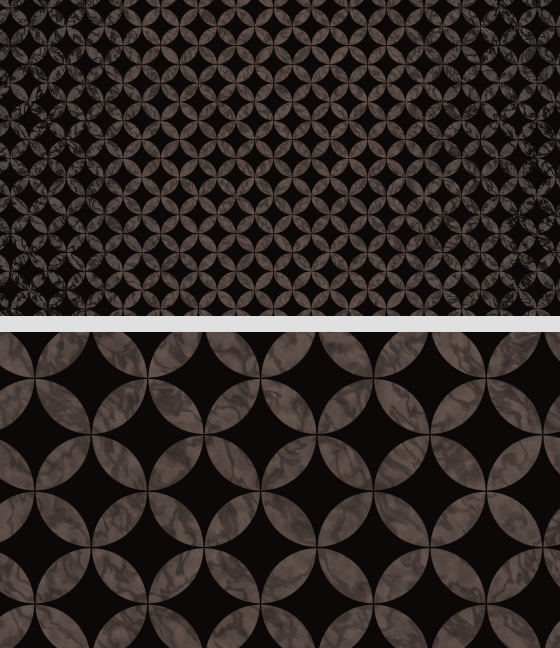
Top, the full canvas; bottom, a detail of the centre.
A WebGL 1 fragment shader for this pattern:

```glsl
precision highp float;
// Interlocking circles forming rows of pointed petals on near-black. Each petal
// is the overlap of two discs found by folding the plane; layered noise gives a
// crumpled stone surface, more creased and greyer toward the left and right.

#define REPEATS 8.4                      // circles per canvas height
#define SHIFT vec2(-0.172, 0.49)         // a circle centre, in repeats from mid canvas
#define SEAM 0.012                       // inset of petal edges, in circle radii
#define GROUND vec3(0.047, 0.030, 0.030)
#define WARM_STONE vec3(0.365, 0.307, 0.284)
#define GREY_STONE vec3(0.315, 0.284, 0.268)
#define GRAIN 0.38                       // strength of the fine mottling
#define CREASE_MID 0.32                  // crease depth at the centre
#define CREASE_SIDE 0.80                 // crease depth at the sides

uniform vec2 u_resolution;

float hash(vec2 p) {
  vec3 q = fract(vec3(p.xyx) * 0.1031);
  q += dot(q, q.yzx + 33.33);
  return fract((q.x + q.y) * q.z);
}

float noise(vec2 p) {
  vec2 cell = floor(p);
  vec2 f = fract(p);
  f = f * f * (3.0 - 2.0 * f);
  float low = mix(hash(cell), hash(cell + vec2(1.0, 0.0)), f.x);
  float high = mix(hash(cell + vec2(0.0, 1.0)), hash(cell + vec2(1.0, 1.0)), f.x);
  return mix(low, high, f.y);
}

float fbm(vec2 p) {
  float sum = 0.0;
  float weight = 0.5;
  for (int i = 0; i < 4; i++) {
    sum += weight * noise(p);
    p = mat2(1.6, 1.2, -1.2, 1.6) * p + 7.3;
    weight *= 0.5;
  }
  return sum / 0.9375;
}

// Signed distance, in radii, to the overlap of two neighbouring discs.
float petalDistance(vec2 p) {
  vec2 f = 2.0 * abs(fract(p * REPEATS - SHIFT + 0.5) - 0.5);
  return max(length(f), length(1.0 - f)) - 1.0 + SEAM;
}

// Thin, warped, slanting folds: 1 along a crease, 0 on flat stone.
float creases(vec2 p) {
  vec2 warp = vec2(fbm(p * 14.0), fbm(p * 14.0 + 31.0)) - 0.5;
  vec2 q = mat2(0.8, -0.6, 0.6, 0.8) * (p + 0.07 * warp);
  float ridge = 1.0 - abs(2.0 * fbm(q * vec2(62.0, 34.0) + 50.0) - 1.0);
  return smoothstep(0.74, 0.99, ridge);
}

vec3 stone(vec2 p) {
  float side = smoothstep(0.30, 0.82, abs(p.x) + 0.16 * (fbm(p * 5.0 + 20.0) - 0.5));
  vec3 color = mix(WARM_STONE, GREY_STONE, side);

  // Broad blotches and fine grain
  float blotch = fbm(p * 22.0 + 80.0) - 0.5;
  float grain = fbm(p * 105.0 + 140.0) - 0.5;
  float light = 0.95 + 0.22 * blotch + GRAIN * (1.0 + 0.5 * side) * grain;

  // Dark folds, patchy and deeper at the sides
  float patchy = smoothstep(0.25, 0.65, fbm(p * 9.0 + 200.0));
  float depth = mix(CREASE_MID, CREASE_SIDE, side) * mix(0.65, 1.0, patchy);
  light *= 1.0 - depth * creases(p + 10.0);
  return max(color * light, GROUND);
}

void main() {
  vec2 p = (gl_FragCoord.xy - 0.5 * u_resolution) / u_resolution.y;
  float pixel = 2.0 * REPEATS / u_resolution.y;
  float petal = clamp(0.5 - petalDistance(p) / pixel, 0.0, 1.0);
  gl_FragColor = vec4(mix(GROUND, stone(p), petal), 1.0);
}
```
